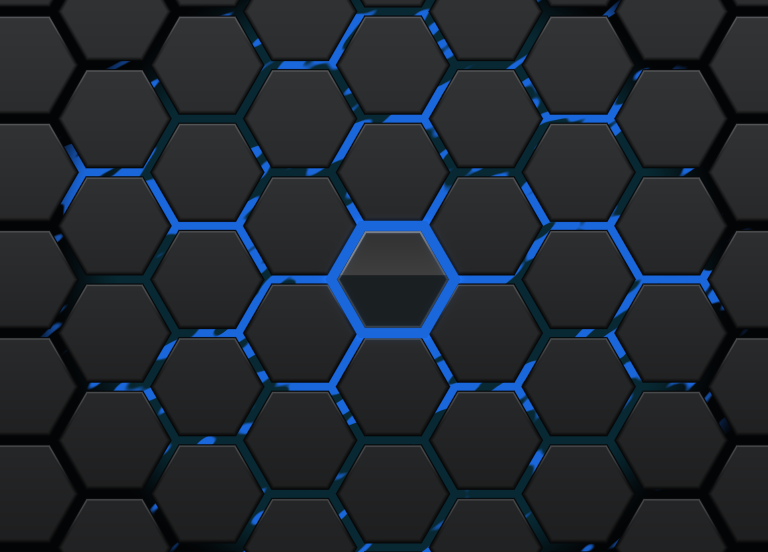
Give the GLSL for this background, as a WebGL 1 fragment shader.

```glsl
precision highp float;
// Dark hexagonal tiles over glowing blue channels, with one glossy tile in the middle.

uniform vec2 u_resolution;

const vec2 GRID = vec2(1.7320508, 1.0);   // period of one hexagon lattice
const float TILE = 0.1942;                // tile height as a share of canvas height
const vec2 CENTER = vec2(0.0163, -0.0063);
const vec3 BLUE = vec3(0.10, 0.40, 0.86);
const vec3 TEAL = vec3(0.03, 0.16, 0.20);
const vec3 BLACK = vec3(0.012, 0.014, 0.018);

// Distance measure of a flat-topped hexagon: its border lies at 0.5.
float hexRadius(vec2 p) {
  p = abs(p);
  return max(p.y, dot(p, vec2(0.8660254, 0.5)));
}

// Offset from the nearest tile center.
vec2 tileOffset(vec2 p) {
  vec2 a = mod(p + 0.5 * GRID, GRID) - 0.5 * GRID;
  vec2 b = mod(p, GRID) - 0.5 * GRID;
  return dot(a, a) < dot(b, b) ? a : b;
}

vec2 gradient(vec2 cell) {
  float angle = 6.2831853 * fract(sin(dot(cell, vec2(127.1, 311.7))) * 43758.5);
  return vec2(cos(angle), sin(angle));
}

float gradientNoise(vec2 p) {
  vec2 i = floor(p), f = fract(p);
  vec2 u = f * f * f * (f * (f * 6.0 - 15.0) + 10.0);
  vec2 x = vec2(1.0, 0.0);
  float low = mix(dot(gradient(i), f), dot(gradient(i + x), f - x), u.x);
  float high = mix(dot(gradient(i + x.yx), f - x.yx),
                   dot(gradient(i + x.xx), f - x.xx), u.x);
  return mix(low, high, u.y);
}

// Signed distance to a rounded stroke of light.
float stroke(vec2 p, vec2 a, vec2 b, float radius) {
  vec2 ab = b - a;
  float t = clamp(dot(p - a, ab) / dot(ab, ab), 0.0, 1.0);
  return length(p - a - ab * t) - radius;
}

// Distance to the broad lights below the tiles.
float lightField(vec2 p) {
  float d = length(p) - 1.05;
  d = min(d, stroke(p, vec2(-2.9, 0.95), vec2(-1.3, 0.35), 0.32));
  d = min(d, stroke(p, vec2(1.4, 0.65), vec2(2.8, 0.0), 0.32));
  d = min(d, stroke(p, vec2(1.4, 1.55), vec2(2.0, 1.5), 0.18));
  d = min(d, stroke(p, vec2(-2.2, -0.9), vec2(-1.4, -0.5), 0.24));
  d = min(d, stroke(p, vec2(-1.1, -1.0), vec2(1.2, -1.0), 0.2));
  d = min(d, stroke(p, vec2(-0.5, 1.2), vec2(0.2, 1.5), 0.2));
  d = min(d, stroke(p, vec2(-0.4, 2.4), vec2(-0.95, 2.0), 0.14));
  d = min(d, stroke(p, vec2(2.05, -0.55), vec2(2.25, -0.9), 0.18));
  return min(d, 0.2);
}

// Black channels, tinted teal toward the middle and crossed by blue shards.
vec3 channelColor(vec2 p, float aa) {
  float reach = 1.0 - smoothstep(2.5, 3.2, length(p));
  vec2 slanted = vec2(p.x * 0.8 + p.y * 0.6, p.y * 0.8 - p.x * 0.6);
  float shards = gradientNoise(slanted * vec2(2.5, 8.0) + 7.3);
  float lit = smoothstep(-0.04 - aa, 0.04 + aa, 0.65 * shards - lightField(p));
  lit *= 1.0 - smoothstep(3.0, 3.5, length(p));
  return mix(mix(BLACK, TEAL, reach), BLUE, lit);
}

// Matte face with a light upper rim and a shaded lower one.
vec3 tileColor(vec2 q, float inset, float height, float aa) {
  float shade = mix(0.132, 0.19, smoothstep(0.0, 1.0, height)) + 0.03 * q.y;
  float upper = smoothstep(0.05, 0.4, q.y);
  float rim = 1.0 - smoothstep(0.062 - aa, 0.062 + aa, inset);
  float shadow = 1.0 - smoothstep(0.045, 0.085, inset);
  shade += 0.13 * rim * upper;
  shade *= 1.0 - 0.6 * shadow * (1.0 - upper);
  return shade * vec3(0.98, 1.0, 1.03);
}

// Glossy face split into a bright upper and a dark lower half.
vec3 glossColor(vec2 p, float radius, float aa) {
  float upper = smoothstep(0.04 - aa, 0.04 + aa, p.y);
  vec3 bright = vec3(mix(0.25, 0.19, clamp(p.y * 2.2, 0.0, 1.0)));
  vec3 dark = vec3(0.10, 0.12, 0.13);
  float rim = smoothstep(0.432 - aa, 0.432 + aa, radius);
  float silver = mix(0.10, 0.28, smoothstep(0.0, 0.4, p.y - 0.3 * p.x));
  return mix(dark, bright, upper) + rim * silver;
}

void main() {
  vec2 uv = gl_FragCoord.xy / u_resolution;
  vec2 p = ((gl_FragCoord.xy - 0.5 * u_resolution) / u_resolution.y - CENTER) / TILE;
  float aa = 0.75 / (u_resolution.y * TILE);

  vec2 q = tileOffset(p);
  float inset = 0.5 - hexRadius(q);
  float radius = hexRadius(p);

  // Channels, their dark lips, then the tile faces.
  vec3 color = channelColor(p, aa);
  color = mix(color, BLACK * 2.0, smoothstep(0.037 - aa, 0.037 + aa, inset));
  color = mix(color, tileColor(q, inset, uv.y, aa),
              smoothstep(0.048 - aa, 0.048 + aa, inset));

  // Middle tile, its soft halo and its solid blue ring.
  color = mix(color, glossColor(p, radius, aa), 1.0 - smoothstep(0.45 - aa, 0.45 + aa, radius));
  float ring = abs(radius - 0.5);
  color += BLUE * 0.12 * exp(-max(ring - 0.05, 0.0) * 40.0);
  color = mix(color, BLUE, 1.0 - smoothstep(0.048 - aa, 0.048 + aa, ring));

  gl_FragColor = vec4(color, 1.0);
}
```
